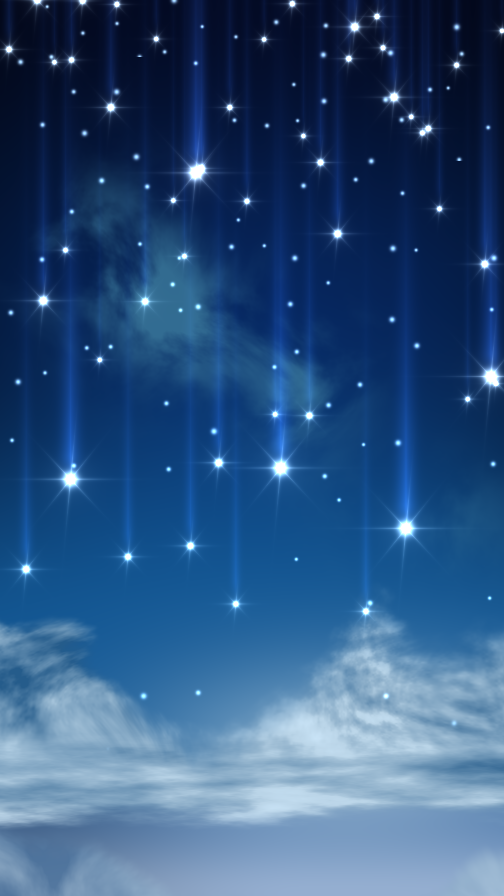
A Shadertoy shader for this background:

```glsl
// Night sky with falling stars on light trails above a bank of moonlit clouds.
#define NIGHT vec3(0.012, 0.04, 0.14)
#define BLUE vec3(0.025, 0.16, 0.39)
#define AZURE vec3(0.07, 0.34, 0.58)
#define SHADOW vec3(0.15, 0.36, 0.54)
#define LIT vec3(0.72, 0.82, 0.89)
#define TRAIL vec3(0.16, 0.34, 0.75)
#define GLOW_POS vec2(0.69, 0.28)
#define STAR_GRID 16.0
#define HERO_COUNT 5
#define FALLING_COUNT 44

float hash(vec2 p) {
    vec3 q = fract(vec3(p.xyx) * 0.1031);
    q += dot(q, q.yzx + 33.33);
    return fract((q.x + q.y) * q.z);
}

float noise(vec2 p) {
    vec2 i = floor(p), f = fract(p);
    f = f * f * (3.0 - 2.0 * f);
    return mix(mix(hash(i), hash(i + vec2(1, 0)), f.x),
               mix(hash(i + vec2(0, 1)), hash(i + vec2(1, 1)), f.x), f.y);
}

float fbm(vec2 p) {
    float sum = 0.0, amp = 0.52;
    for (int i = 0; i < 6; i++) {
        sum += amp * noise(p);
        p = mat2(1.6, 1.2, -1.2, 1.6) * p + 7.3;
        amp *= 0.5;
    }
    return sum;
}

float fade(float lo, float hi, float x) { return 1.0 - smoothstep(lo, hi, x); }

float blob(vec2 p, vec2 center, vec2 size) {
    vec2 d = (p - center) / size;
    return exp(-dot(d, d));
}

// Round core, halo and eight thin rays
float star(vec2 d, float r) {
    float light = 1.3 * exp(-dot(d, d) / (r * r)) + 0.22 * exp(-length(d) / (r * 1.6));
    for (int i = 0; i < 4; i++) {
        float a = 0.785 * float(i) + 0.12 * sin(float(i) * 2.0);
        vec2 e = vec2(cos(a) * d.x + sin(a) * d.y, cos(a) * d.y - sin(a) * d.x);
        float reach = r * (i == 0 || i == 2 ? 2.6 : 1.9);
        light += 0.55 * exp(-abs(e.y) / 0.0022 - abs(e.x) / reach);
    }
    return light;
}

// Beam rising from a star
float trail(vec2 d, float width, float reach) {
    float rise = smoothstep(0.0, 0.05, d.y) * exp(-max(d.y, 0.0) / reach);
    return rise * (0.6 * exp(-d.x * d.x / (width * width)) + 0.4 * exp(-abs(d.x) / (width * 0.25)));
}

vec3 skyColor(vec2 uv) {
    vec3 c = mix(NIGHT, BLUE, fade(0.6, 1.02, uv.y));
    c = mix(c, AZURE, fade(0.3, 0.68, uv.y));
    float side = 2.0 * uv.x - 1.0;
    c *= 1.0 - 0.32 * side * side * smoothstep(0.25, 0.6, uv.y);
    vec3 low = mix(vec3(0.27, 0.44, 0.65), vec3(0.57, 0.67, 0.81), fade(0.0, 0.1, uv.y));
    return mix(c, low * (0.8 + 0.2 * smoothstep(0.0, 0.6, uv.x)), fade(0.09, 0.16, uv.y));
}

vec3 addClouds(vec3 c, vec2 uv, vec2 p) {
    // High thin wisps
    vec2 warp = vec2(noise(p * 5.0), noise(p * 5.0 + 19.0)) * 0.12;
    float wisp = blob(p, vec2(0.22, 1.28), vec2(0.14, 0.13)) + blob(p, vec2(0.36, 1.13), vec2(0.15, 0.13))
               + 0.9 * blob(p, vec2(0.6, 1.02), vec2(0.11, 0.13)) + 0.5 * blob(p, vec2(0.85, 0.74), vec2(0.16, 0.1));
    wisp *= smoothstep(0.4, 0.78, fbm((p + warp) * 7.0));
    c = mix(c, vec3(0.24, 0.49, 0.62), min(wisp * 0.85, 0.8));

    // Haze around the hidden light
    c = mix(c, LIT, 0.65 * blob(p, GLOW_POS, vec2(0.42, 0.2)));

    // Cumulus on both sides
    float n = fbm(p * 6.0 + warp * 8.0);
    float toLight = fbm((p + vec2(0.012, 0.02)) * 6.0 + warp * 8.0);
    float top = max(0.335 - 0.16 * smoothstep(0.1, 0.36, uv.x), 0.18 + 0.14 * smoothstep(0.42, 0.8, uv.x));
    float depth = top - uv.y + (n - 0.5) * 0.13;
    float cover = smoothstep(0.0, mix(0.035, 0.11, uv.x), depth);
    float streaks = fbm(p * vec2(4.0, 20.0) + 3.0);
    float base = smoothstep(0.08, 0.112, uv.y + (streaks - 0.5) * 0.06);
    float glow = blob(p, GLOW_POS, vec2(0.3, 0.17));
    float rim = cover * fade(0.02, 0.1, depth);
    float lit = 0.27 + (n - toLight) * 2.8 + (n - 0.5) * 0.9 + 0.2 * rim + 0.2 * uv.x + 0.5 * glow;
    float deck = fade(0.14, 0.2, uv.y);
    lit = mix(lit, 0.5 + (streaks - 0.5) * 1.7 + 0.45 * glow, deck);
    vec3 cloud = mix(SHADOW, LIT, clamp(lit, 0.0, 1.0)) + 0.2 * max(lit - 0.85, 0.0);
    c = mix(c, cloud, cover * base * 0.93);

    // Low puffs in the bottom corners
    float puffTop = 0.09 * fade(0.1, 0.38, uv.x) + 0.045 * smoothstep(0.84, 0.97, uv.x);
    float puff = smoothstep(0.0, 0.03, puffTop - uv.y + (n - 0.55) * 0.07) * fade(0.07, 0.11, uv.y);
    return mix(c, mix(vec3(0.28, 0.44, 0.61), LIT, clamp(n * 1.6 - 0.5, 0.0, 1.0)), puff * 0.75);
}

vec3 addStars(vec3 c, vec2 uv, vec2 p, float aspect) {
    // Large stars, spread in a wave across the width
    for (int i = 0; i < HERO_COUNT; i++) {
        float k = float(i), a = 1.2566 * k;
        float x = 0.16 + 0.2085 * k - 0.02 * cos(3.1416 * k);
        float y = 0.548 + 0.124 * cos(a - 0.97) - 0.1555 * cos(2.0 * a + 0.18);
        vec2 d = p - vec2(x, y * aspect);
        c += TRAIL * 0.6 * trail(d, 0.019, 0.3) + vec3(0.85, 0.94, 1.0) * star(d, 0.0135);
    }
    // Falling stars, denser toward the top
    for (int i = 0; i < FALLING_COUNT; i++) {
        float k = float(i), size = hash(vec2(k, 5.0));
        float y = 1.0 - 0.72 * pow(hash(vec2(k, 11.0)), 1.6);
        vec2 d = p - vec2(fract(k * 0.618 + 0.13), y * aspect);
        c += TRAIL * (0.12 + 0.25 * size) * trail(d, 0.005 + 0.009 * size, 0.3);
        c += vec3(0.8, 0.92, 1.0) * star(d, mix(0.0035, 0.0085, size * size));
    }
    // Small scattered points
    vec2 id = floor(p * STAR_GRID);
    vec2 spot = 0.2 + 0.6 * vec2(hash(id + 3.0), hash(id + 47.0));
    float on = step(hash(id + 91.0), 0.06 + 0.36 * smoothstep(0.3, 1.0, uv.y)) * smoothstep(0.15, 0.25, uv.y);
    vec2 d = (fract(p * STAR_GRID) - spot) / STAR_GRID;
    float r = 0.003 + 0.0025 * hash(id + 17.0);
    return c + vec3(0.7, 0.88, 1.0) * on * exp(-dot(d, d) / (r * r));
}

void mainImage(out vec4 fragColor, in vec2 fragCoord) {
    vec2 uv = fragCoord / iResolution.xy;
    float aspect = iResolution.y / iResolution.x;
    vec2 p = uv * vec2(1.0, aspect);
    vec3 c = addClouds(skyColor(uv), uv, p);
    c = addStars(c, uv, p, aspect);
    fragColor = vec4(clamp(c, 0.0, 1.0), 1.0);
}
```
